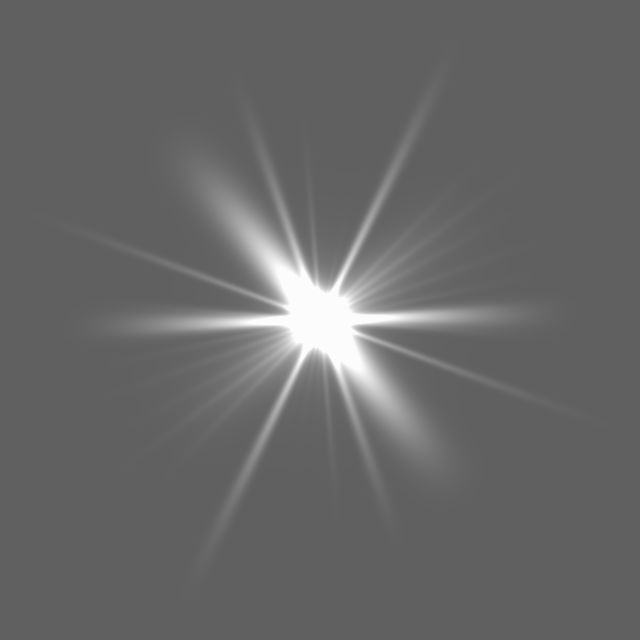
A Shadertoy shader for this background:

```glsl
// A white star flare on flat grey: a hot core and soft halo crossed by tapered beams.
// Each beam is a Gaussian across its axis that widens and fades with distance;
// a loop scatters the faint fan of rays, and angular noise streaks the halo.

#define BACKGROUND 0.376
#define CENTRE vec2(0.501, 0.5)
#define CORE_RADIUS 0.035
#define HALO_GAIN 0.72
#define HALO_FALLOFF 0.042
#define FAN_RAYS 7
#define FAN_START 45.0
#define FAN_STEP 8.2
#define STREAKS 90.0

const float TAU = 6.2831853;

float hash(float n) {
    return fract(sin(n * 12.9898) * 43758.5453);
}

// Smooth noise around the full circle, without a seam.
float streakNoise(vec2 p) {
    float a = (atan(p.y, p.x) / TAU + 0.5) * STREAKS;
    float cell = floor(a);
    float f = smoothstep(0.0, 1.0, a - cell);
    return mix(hash(mod(cell, STREAKS)), hash(mod(cell + 1.0, STREAKS)), f);
}

// Two-sided beam; reach = lengths ahead and behind, shape = half width and spread.
float beam(vec2 p, float degrees, vec2 reach, vec2 shape, float gain) {
    float a = radians(degrees);
    vec2 axis = vec2(cos(a), sin(a));
    float along = dot(p, axis);
    float across = axis.x * p.y - axis.y * p.x;
    float span = along > 0.0 ? reach.x : reach.y;
    float fade = max(1.0 - abs(along) / span, 0.0);
    float offset = across / (shape.x + shape.y * abs(along));
    return gain * fade * fade * exp(-offset * offset);
}

float mainBeams(vec2 p) {
    float light = beam(p, 129.0, vec2(0.41, 0.38), vec2(0.020, 0.060), 1.0);
    light += beam(p, 1.4, vec2(0.42), vec2(0.004, 0.052), 1.0);
    light += beam(p, 64.0, vec2(0.52), vec2(0.004, 0.022), 0.55);
    light += beam(p, 109.2, vec2(0.44, 0.40), vec2(0.004, 0.025), 0.52);
    light += beam(p, 159.8, vec2(0.53), vec2(0.0035, 0.011), 0.30);
    light += beam(p, 94.8, vec2(0.36), vec2(0.003, 0.012), 0.15);
    return light;
}

// Thin rays over a broad, dim wedge.
float faintFan(vec2 p) {
    float light = beam(p, 40.0, vec2(0.34), vec2(0.018, 0.12), 0.22);
    light += beam(p, 22.0, vec2(0.36), vec2(0.020, 0.14), 0.09);
    for (int i = 0; i < FAN_RAYS; i++) {
        float id = float(i);
        float angle = FAN_START - FAN_STEP * id + 2.0 * (hash(id + 3.0) - 0.5);
        float reach = 0.40 + 0.06 * hash(id + 17.0);
        float gain = 0.06 + 0.06 * hash(id + 31.0);
        light += beam(p, angle, vec2(reach), vec2(0.003, 0.014), gain);
    }
    return light;
}

void mainImage(out vec4 fragColor, in vec2 fragCoord) {
    vec2 p = (fragCoord - CENTRE * iResolution.xy) / min(iResolution.x, iResolution.y);
    float r = length(p);

    // Core and streaked halo
    float core = exp(-r * r / (CORE_RADIUS * CORE_RADIUS));
    float halo = HALO_GAIN * exp(-r / HALO_FALLOFF) * (0.85 + 0.3 * streakNoise(p));

    float light = core + halo + mainBeams(p) + faintFan(p);
    fragColor = vec4(vec3(min(BACKGROUND + light, 0.99)), 1.0);
}
```
